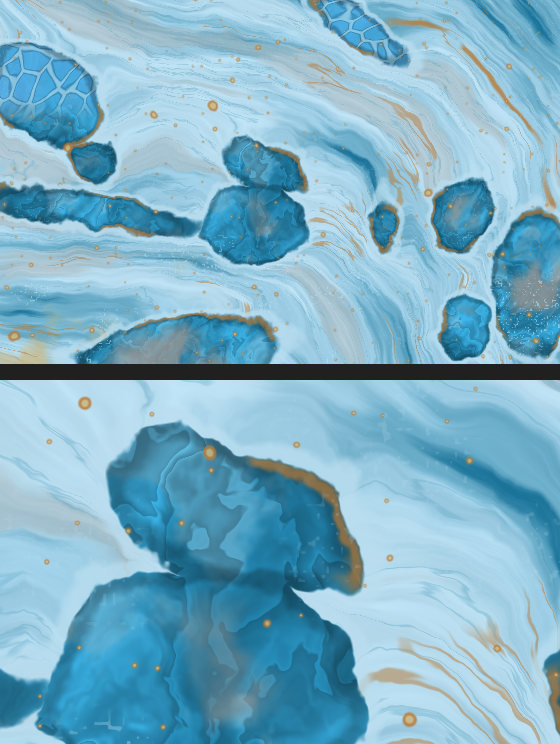
Top: the whole. Bottom: its middle third, enlarged.
Give the GLSL for this texture, as a Shadertoy shader.

```glsl
// Poured acrylic paint: pale blue silk streaks follow a bent stream function
// and wrap around deep blue pools with ledges, cells and dusky centres.
// Ochre veins, ringed drops and fine foam are scattered on top.

const vec3 PALE = vec3(.61, .80, .89);
const vec3 MILK = vec3(.73, .87, .94);
const vec3 MID = vec3(.42, .68, .79);
const vec3 BRIGHT = vec3(.22, .66, .85);
const vec3 AZURE = vec3(.36, .69, .92);
const vec3 DEEP = vec3(.12, .47, .62);
const vec3 GREY = vec3(.66, .72, .74);
const vec3 DUSK = vec3(.62, .59, .57);
const vec3 OCHRE = vec3(.72, .48, .22);
const vec3 AMBER = vec3(.80, .71, .48);

const vec2 FLOW_CENTRE = vec2(.5, -.1);
const float GOLD_ARC = 1.21; // stream value of the long ochre vein
const float WARP = .14;      // strength of the large swirls

// Pools: centre, half width, half height
const int POOL_COUNT = 11;
const vec4 POOLS[POOL_COUNT] = vec4[POOL_COUNT](
  vec4(.11, .75, .17, .11), vec4(.27, .44, .30, .05),
  vec4(.70, .39, .14, .11), vec4(.73, .55, .12, .06),
  vec4(.25, .57, .07, .05), vec4(1.25, .42, .09, .11),
  vec4(1.47, .23, .12, .21), vec4(1.04, .39, .035, .07),
  vec4(.50, .02, .30, .11), vec4(.99, .91, .15, .05),
  vec4(1.27, .10, .08, .09));

float hash(vec2 p) {
  vec3 q = fract(p.xyx * .1031);
  q += dot(q, q.yzx + 33.33);
  return fract((q.x + q.y) * q.z);
}

float noise(vec2 p) {
  vec2 i = floor(p), f = fract(p), e = vec2(1, 0);
  f = f * f * (3. - 2. * f);
  return mix(mix(hash(i), hash(i + e.xy), f.x),
             mix(hash(i + e.yx), hash(i + e.xx), f.x), f.y);
}

float fbm(vec2 p) {
  float sum = 0., amp = .5;
  for (int i = 0; i < 5; i++) {
    sum += amp * noise(p);
    p = p * 2.03 + 17.3;
    amp *= .5;
  }
  return sum;
}

vec2 fbm2(vec2 p) { return vec2(fbm(p + 3.), fbm(p + 11.)) - .5; }

// Soft line around x = 0
float line(float x, float inner, float outer) {
  return 1. - smoothstep(inner, outer, abs(x));
}

// Difference of the two nearest cell distances: zero on cell walls
float cellWall(vec2 p) {
  float near = 9., next = 9.;
  for (int k = 0; k < 9; k++) {
    vec2 c = floor(p) + vec2(k % 3 - 1, k / 3 - 1);
    float d = length(c + vec2(hash(c), hash(c + 51.)) - p);
    next = min(next, max(near, d));
    near = min(near, d);
  }
  return next - near;
}

// Approximate signed distance to the tilted pools
float poolDistance(vec2 p) {
  float best = 9.;
  for (int i = 0; i < POOL_COUNT; i++) {
    vec4 pool = POOLS[i];
    float tilt = -.75 * smoothstep(.3, .8, pool.y);
    vec2 axis = vec2(cos(tilt), sin(tilt)), q = p - pool.xy;
    q = vec2(dot(q, axis), dot(q, vec2(-axis.y, axis.x)));
    best = min(best, (length(q / pool.zw) - 1.) * min(pool.z, pool.w));
  }
  return best;
}

// Horizontal on the left, bending downwards to the right
float stream(vec2 p) {
  vec2 q = p - FLOW_CENTRE;
  float bend = .5 * (q.x + sqrt(q.x * q.x + .02)), left = max(.5 - p.x, 0.);
  return length(vec2(bend, q.y)) - 1.2 * left * left * smoothstep(.5, .95, p.y);
}

vec3 poolColour(vec2 p, vec2 w, float d) {
  float lobes = fbm(w * 7. + 1.6 * fbm(w * 9.)), ledge = fract(lobes * 6.);
  ledge *= 1. - smoothstep(.9, 1., ledge);
  vec3 col = mix(DEEP, BRIGHT, smoothstep(.38, .75, lobes));
  col = mix(col, MID, .6 * smoothstep(.48, .62, fbm(w * 11. + 4.)));
  col *= .84 + .3 * ledge;
  float core = smoothstep(.015, .07, -d) * smoothstep(.42, .56, fbm(w * 4.5 + 3.));
  col = mix(col, DUSK, .75 * core * (1. - smoothstep(.55, .7, p.y)));
  // Upper pools hold rounded azure cells
  float wall = cellWall(vec2(w.x + w.y, 1.4 * (w.y - w.x)) * 11.);
  vec3 cells = mix(BRIGHT, AZURE, noise(w * 8.));
  cells = mix(PALE, cells, smoothstep(.05, .16, wall));
  cells *= 1. - .2 * line(wall - .17, .01, .07);
  return mix(col, cells, .85 * smoothstep(.66, .74, p.y));
}

void mainImage(out vec4 fragColor, in vec2 fragCoord) {
  vec2 p = fragCoord / iResolution.y;
  float soft = 1.5 / iResolution.y;
  vec2 swirl = fbm2(p * 2.5), curl = fbm2(p * 12.);
  vec2 w = p + WARP * swirl + .015 * curl;
  float d = poolDistance(p + .09 * swirl + .07 * curl);

  // Silk streaks, pushed aside by the pools
  float s = stream(w) + .06 * exp(-max(d, 0.) / .05);
  float t = dot(w, vec2(.8, -.6));
  float silk = fbm(vec2(s * 38., t * 3. + 5.));
  float thread = fbm(vec2(s * 110., t * 7.));
  float low = 1. - smoothstep(.2, .55, p.y);
  float lowRight = smoothstep(.75, 1., p.x) * low;
  float lowLeft = (1. - smoothstep(.05, .35, p.y)) * (1. - smoothstep(.5, .8, p.x));
  float shade = fbm(vec2(s * 11., t * 1.8)) + .35 * silk + .18 * thread - .265;
  shade -= .13 * lowRight + .1 * lowLeft;
  vec3 col = mix(DEEP, MID, smoothstep(.1, .27, shade));
  col = mix(col, PALE, smoothstep(.28, .42, shade));
  col = mix(col, MILK, .9 * smoothstep(.48, .64, shade));
  float veil = fbm(vec2(s * 16. + 30., t * 2.));
  col = mix(col, GREY, .55 * smoothstep(.52, .64, veil));
  col = mix(col, MID, .45 * line(silk - .5, 0., .02));
  col += .1 * (thread - .48);

  // Amber bloom and ochre veins
  col = mix(col, AMBER, .7 * lowLeft * smoothstep(.5, .64, fbm(w * 5. + 20.)));
  float vein = line(fbm(vec2(s * 14. + 9., t * 1.2)) - .5, .004, .014);
  vein *= smoothstep(.5, .68, noise(vec2(t * 9., s * 6.)));
  float arc = line(s - GOLD_ARC + .02 * (silk - .5), .002, .009);
  arc *= smoothstep(1., 1.15, p.x) * smoothstep(.25, .5, noise(vec2(t * 14., 2.)));
  col = mix(col, OCHRE, max(.5 * vein, .8 * arc));

  // Pools with a milky rim, a dark inner line and rusty patches
  col = mix(col, MILK, .75 * line(d - .006, .003, .012));
  vec3 pool = poolColour(p, w, d) * (1. - .25 * line(d + .006, .002, .012));
  float rust = smoothstep(.56, .66, noise(p * 9. + 40.));
  pool = mix(pool, OCHRE, .7 * rust * line(d + .004, .001, .006));
  col = mix(col, pool, 1. - smoothstep(-soft, soft, d));

  // Foam specks, denser below
  float foam = smoothstep(.74, .9, noise(p * 230.));
  foam *= smoothstep(.45, .65, fbm(p * 10. + 60.));
  col = mix(col, MILK, .6 * foam * max(low, .3));

  // Ringed ochre drops at three sizes
  for (int k = 0; k < 3; k++) {
    float scale = 8. * pow(2.2, float(k)), aa = soft * scale;
    vec2 g = p * scale + .25 * curl, cell = floor(g);
    vec2 centre = cell + .25 + .5 * vec2(hash(cell + 13.), hash(cell + 29.));
    float radius = mix(.05, .13, hash(cell + 71.)), r = length(g - centre);
    float drop = 1. - smoothstep(radius - aa, radius + aa, r);
    drop *= step(hash(cell + 90. * float(k)), .11);
    vec3 ink = mix(AMBER, OCHRE, smoothstep(.35, .75, r / radius));
    col = mix(col, ink, .85 * drop);
  }
  fragColor = vec4(clamp(col, 0., 1.), 1.);
}
```
